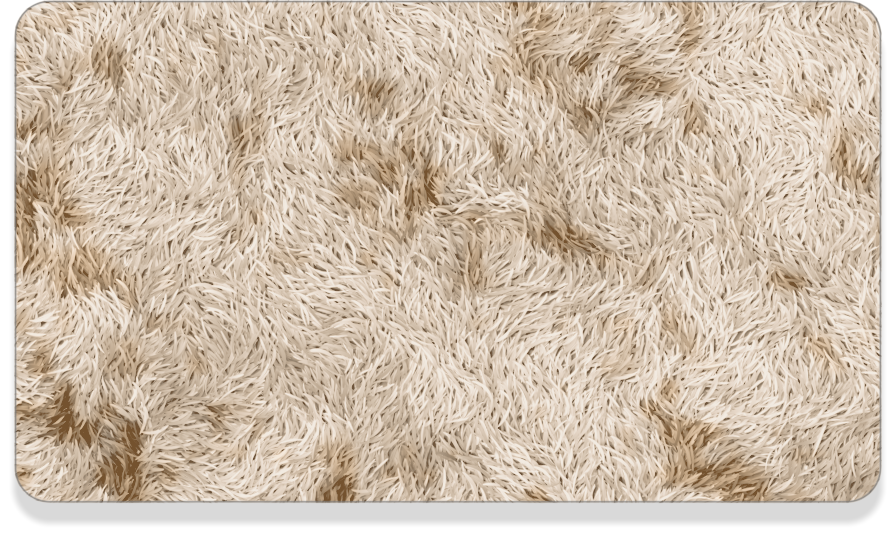
A WebGL 2 fragment shader for this texture:

```glsl
#version 300 es
precision highp float;

uniform vec2 u_resolution;
out vec4 fragColor;

const int LAYERS = 14;
const float CELL = 0.032;

// Integer hash giving two values in 0..1
vec2 hash2(vec2 cell, int seed) {
    uvec2 v = uvec2(ivec2(cell)) * 1664525u + uint(seed) * 747796u + 10139u;
    v.x += v.y * 1664525u;
    v.y += v.x * 1664525u;
    v ^= v >> 16u;
    v.x += v.y * 1664525u;
    v.y += v.x * 1664525u;
    v ^= v >> 16u;
    return vec2(v & 0xffffu) / 65535.0;
}

float valueNoise(vec2 p, int seed) {
    vec2 i = floor(p), f = fract(p);
    f = f * f * (3.0 - 2.0 * f);
    float low = mix(hash2(i, seed).x, hash2(i + vec2(1, 0), seed).x, f.x);
    float high = mix(hash2(i + vec2(0, 1), seed).x, hash2(i + vec2(1, 1), seed).x, f.x);
    return mix(low, high, f.y);
}

vec2 rotate(vec2 p, float a) {
    float c = cos(a), s = sin(a);
    return vec2(c * p.x + s * p.y, c * p.y - s * p.x);
}

float roundedBox(vec2 p, vec2 halfSize, float radius) {
    vec2 q = abs(p) - halfSize + radius;
    return length(max(q, 0.0)) + min(max(q.x, q.y), 0.0) - radius;
}

// Direction in which the pile is combed
float combAngle(vec2 p) {
    float lean = mix(0.75, 1.65, smoothstep(0.25, 0.6, length(p - vec2(0.1, 0.15))));
    return lean + 1.8 * (valueNoise(p * 5.0, 71) - 0.5) + 2.2 * (valueNoise(p * 13.0, 72) - 0.5);
}

// Dark diagonal folds where the pile parts, 0..1
float foldDepth(vec2 p) {
    float broad = valueNoise(rotate(p, -1.05) * vec2(4.5, 10.0) + 7.0, 83);
    float fine = valueNoise(p * 25.0, 82);
    float bands = cos(11.0 * (p.x - 0.72 + 0.3 * (p.y - 0.35)));
    float bias = 0.1 * bands * (1.0 - smoothstep(0.35, 0.95, p.y));
    return smoothstep(0.52, 0.88, 0.55 * broad + 0.45 * fine + bias);
}

// Pale and dull tufts, centred on zero
float tuftTone(vec2 p) {
    return 1.7 * (valueNoise(p * 6.0, 91) - 0.5) + 1.3 * (valueNoise(p * 19.0, 92) - 0.5);
}

// Lays one curved, tapered strand with its soft shadow over the tone below
float layStrand(float tone, vec2 p, vec2 cell, int seed, float blur) {
    vec2 place = hash2(cell, seed), shape = hash2(cell, seed + 200);
    vec2 look = hash2(cell, seed + 400);
    vec2 root = (cell + place) * CELL;
    vec2 q = rotate(p - root, combAngle(root) + 1.3 * (shape.x - 0.5));
    float halfLength = CELL * mix(0.45, 0.98, shape.y);
    float along = q.x / halfLength;
    if (abs(along) > 1.0) return tone;

    float across = q.y - (look.y - 0.5) * 24.0 * q.x * q.x;
    float taper = 1.0 - along * along;
    float width = 0.0033 * mix(0.5, 1.0, look.y) * sqrt(taper);
    float ends = smoothstep(0.0, 0.35, taper);
    float cover = ends * (1.0 - smoothstep(width - blur, width + blur, abs(across)));
    float shadow = ends * (1.0 - smoothstep(0.0, 0.0075, abs(across + 0.003)));

    float strandTone = 4.1 + 2.3 * (look.x - 0.5) + 0.6 * along + tuftTone(root);
    strandTone -= 2.5 * mix(0.5, 1.5, place.x) * foldDepth(root);
    return mix(tone - 0.55 * shadow, min(strandTone, 4.8), cover);
}

float furTone(vec2 p, float blur) {
    float tone = 2.0;
    vec2 home = floor(p / CELL);
    for (int layer = 0; layer < LAYERS; layer++)
        for (int y = -1; y <= 1; y++)
            for (int x = -1; x <= 1; x++)
                tone = layStrand(tone, p, home + vec2(x, y), layer + 1, blur);
    return clamp(tone, 0.0, 5.0);
}

vec3 furColour(float tone, float warmth) {
    vec3 ramp[6] = vec3[6](
        vec3(0.43, 0.33, 0.23), vec3(0.58, 0.51, 0.43), vec3(0.73, 0.65, 0.56),
        vec3(0.82, 0.75, 0.67), vec3(0.90, 0.84, 0.78), vec3(0.96, 0.94, 0.91));
    int lower = min(int(tone), 4);
    vec3 colour = mix(ramp[lower], ramp[lower + 1], tone - float(lower));
    return colour + warmth * vec3(0.025, -0.01, -0.05);
}

void main() {
    float pixel = 1.0 / u_resolution.y;
    vec2 p = gl_FragCoord.xy * pixel;
    float aspect = u_resolution.x * pixel;

    // Rounded panel and its drop shadow
    vec2 halfSize = vec2(0.5 * aspect - 0.027, 0.465);
    vec2 fromCentre = p - vec2(0.5 * aspect, 0.534);
    float panel = roundedBox(fromCentre, halfSize, 0.065);
    float drop = roundedBox(fromCentre + vec2(0.0, 0.036), halfSize, 0.065);
    vec3 colour = mix(vec3(1.0), vec3(0.85), 1.0 - smoothstep(-0.008, 0.012, drop));

    // Fur inside a thin grey rim
    if (panel < pixel) {
        vec3 fur = furColour(furTone(p, max(0.0018, 0.6 * pixel)), foldDepth(p));
        float rim = 1.0 - smoothstep(0.0, 0.0035, abs(panel + 0.0015));
        fur = mix(fur, vec3(0.5), 0.75 * rim);
        colour = mix(colour, fur, 1.0 - smoothstep(-pixel, pixel, panel));
    }
    fragColor = vec4(colour, 1.0);
}
```
